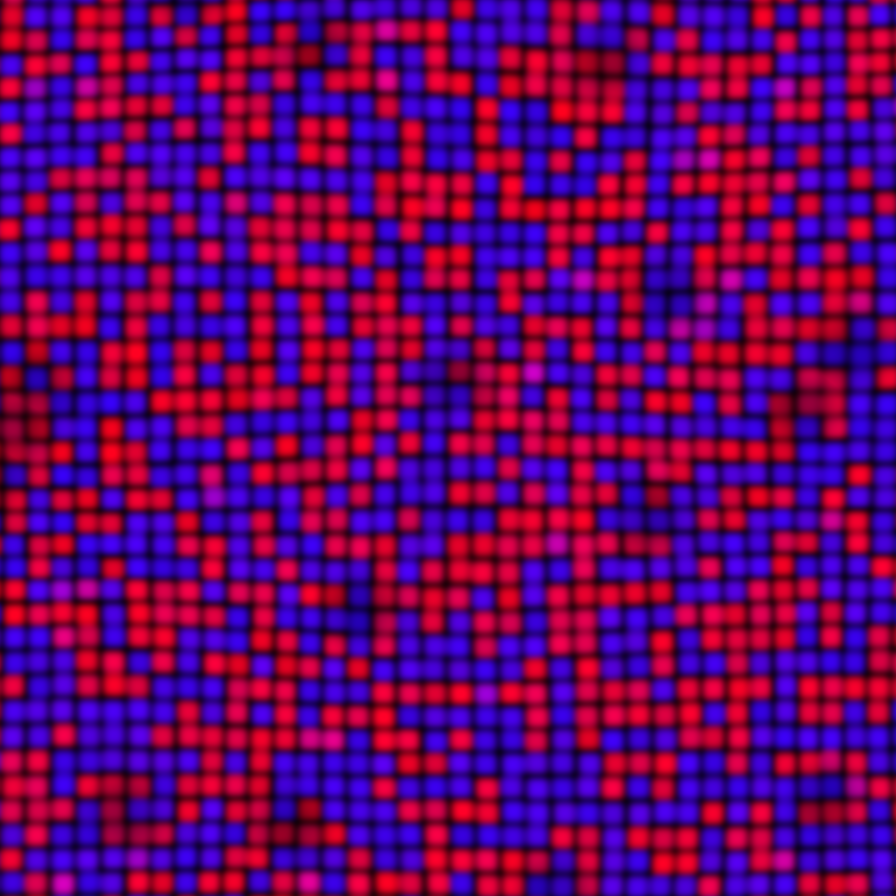
Write a WebGL 2 fragment shader that draws this pattern.

```glsl
#version 300 es
precision highp float;

uniform vec2 u_resolution;
out vec4 fragColor;

const vec2 GRID = vec2(36.0, 37.0);
const float BLUE_SHARE = 0.515;
const vec3 BLUE = vec3(0.21, 0.0, 0.94);
const vec3 VIOLET = vec3(0.37, 0.0, 0.91);
const vec3 RED = vec3(0.98, 0.0, 0.10);
const vec3 CRIMSON = vec3(0.89, 0.0, 0.37);
const vec3 MAGENTA = vec3(0.85, 0.0, 0.72);

float hash(vec2 cell, float seed) {
    vec3 q = fract(vec3(cell.xyx + seed * 7.31) * vec3(0.1031, 0.1030, 0.0973));
    q += dot(q, q.yzx + 33.33);
    return fract((q.x + q.y) * q.z);
}

vec2 hash2(vec2 cell, float seed) {
    return vec2(hash(cell, seed), hash(cell, seed + 5.0));
}

// Distance to the nearest scattered feature point
float cellular(vec2 p, float seed) {
    vec2 base = floor(p);
    float nearest = 2.0;
    for (int j = -1; j <= 1; j++) {
        for (int i = -1; i <= 1; i++) {
            vec2 cell = base + vec2(i, j);
            nearest = min(nearest, distance(p, cell + hash2(cell, seed)));
        }
    }
    return nearest;
}

// Slow drift from -1 to 1
float layeredSines(vec2 p, float phase) {
    float broad = sin(p.x * 7.0 + 3.0 * sin(p.y * 5.0 + phase));
    float fine = sin(p.y * 13.0 - p.x * 8.0 + phase * 2.0);
    return 0.6 * broad + 0.4 * fine;
}

// Gentle bending of rows and columns, in cells
vec2 warp(vec2 uv, float amount) {
    return amount * vec2(layeredSines(uv.yx, 1.3), layeredSines(uv, 4.1));
}

// Rounded square glow: flat top, narrow dim gaps, darker corners
float beadGlow(vec2 offset) {
    vec2 s = offset * offset;
    return exp(-(s.x + s.y) - 15.0 * dot(s, s) - 6.0 * s.x * s.y);
}

vec3 beadColor(vec2 cell, vec2 center) {
    float drift = layeredSines(center, 2.4);
    float shade = clamp(hash(cell, 2.0) * 0.75 + 0.13 + 0.18 * drift, 0.0, 1.0);
    vec3 blue = mix(BLUE, VIOLET, shade);
    vec3 red = mix(RED, CRIMSON, shade);
    float isRed = step(BLUE_SHARE + 0.06 * drift, hash(cell, 1.0));
    vec3 color = mix(blue, red, isRed);

    // Rare pink beads, more common in small clusters
    float cluster = smoothstep(0.20, 0.06, cellular(center * 4.0, 9.0));
    float pink = step(0.988 - 0.25 * cluster, hash(cell, 3.0));
    return mix(color, MAGENTA, pink * (0.5 + 0.5 * hash(cell, 4.0)));
}

// Overlapping soft beads, summed over the neighbouring cells
vec3 beads(vec2 p) {
    vec2 base = floor(p);
    vec3 sum = vec3(0.0);
    for (int j = -1; j <= 1; j++) {
        for (int i = -1; i <= 1; i++) {
            vec2 cell = base + vec2(i, j);
            vec2 jitter = (hash2(cell, 6.0) - 0.5) * 0.10;
            float glow = beadGlow(p - cell - 0.5 - jitter);
            float level = 0.92 + 0.14 * hash(cell, 8.0);
            sum += beadColor(cell, (cell + 0.5) / GRID) * glow * level;
        }
    }
    return sum;
}

void main() {
    vec2 uv = gl_FragCoord.xy / u_resolution;
    vec3 color = beads(uv * GRID + warp(uv, 0.2));

    // Small dim patches, losing more red than blue
    float dim = smoothstep(0.22, 0.04, cellular(uv * 3.6, 12.0));
    color *= mix(vec3(1.0), vec3(0.65, 1.0, 0.80), dim);
    fragColor = vec4(min(color, 1.0), 1.0);
}
```
